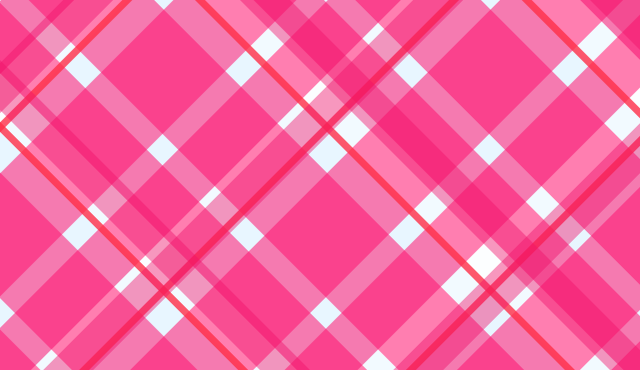
A Shadertoy shader for this pattern:

```glsl
const float REPEATS_ACROSS = 1.959;
const float OVERLAY_PERIOD = 1.0714;

const vec3 CLOTH   = vec3(0.91, 0.965, 1.0);
const vec3 PINK    = vec3(1.0, 0.08, 0.44);
const vec3 MAGENTA = vec3(0.94, 0.06, 0.41);
const vec3 RED     = vec3(1.0, 0.18, 0.28);
const vec3 WARMTH  = vec3(0.04, 0.015, 0.0);

// Coverage of a repeating band, antialiased over the width of one pixel.
float band(float coord, float center, float halfWidth, float period, float pixel) {
    float dist = abs(mod(coord - center + 0.5 * period, period) - 0.5 * period);
    return clamp(0.5 - (dist - halfWidth) / pixel, 0.0, 1.0);
}

// Pink weave: everything except one wide and one narrow gap.
float weave(float coord, float wideCenter, float narrowCenter, float pixel) {
    float wide = band(coord, wideCenter, 0.152, 1.0, pixel);
    float narrow = band(coord, narrowCenter, 0.048, 1.0, pixel);
    return 1.0 - max(wide, narrow);
}

vec3 glaze(vec3 base, vec3 dye, float opacity, float coverage) {
    return mix(base, dye, opacity * coverage);
}

vec3 plaid(vec2 diagonal, float pixel) {
    float u = diagonal.x;
    float v = diagonal.y;
    vec3 color = CLOTH;

    // Translucent pink ground in both directions
    color = glaze(color, PINK, 0.55, weave(u, 0.379, 0.9555, pixel));
    color = glaze(color, PINK, 0.55, weave(v, 0.624, 0.0395, pixel));

    // Warmer half of each wide gap
    color += WARMTH * band(u, 0.3085, 0.0815, 1.0, pixel);
    color += WARMTH * band(v, 0.694, 0.082, 1.0, pixel);

    // Thin red lines
    color = glaze(color, RED, 0.8, band(u, 0.390, 0.0153, 1.0, pixel));
    color = glaze(color, RED, 0.8, band(v, 0.612, 0.0153, 1.0, pixel));

    // Magenta overlays drift against the ground with a longer period
    color = glaze(color, MAGENTA, 0.43, band(u, 0.270, 0.0765, OVERLAY_PERIOD, pixel));
    color = glaze(color, MAGENTA, 0.43, band(v, 0.811, 0.0765, OVERLAY_PERIOD, pixel));
    return color;
}

void mainImage(out vec4 fragColor, in vec2 fragCoord) {
    float scale = REPEATS_ACROSS / iResolution.x;
    vec2 p = vec2(fragCoord.x, iResolution.y - fragCoord.y) * scale;
    vec2 diagonal = vec2(p.x + p.y, p.x - p.y);
    vec3 color = plaid(diagonal, 1.414 * scale);
    fragColor = vec4(clamp(color, 0.0, 1.0), 1.0);
}
```
